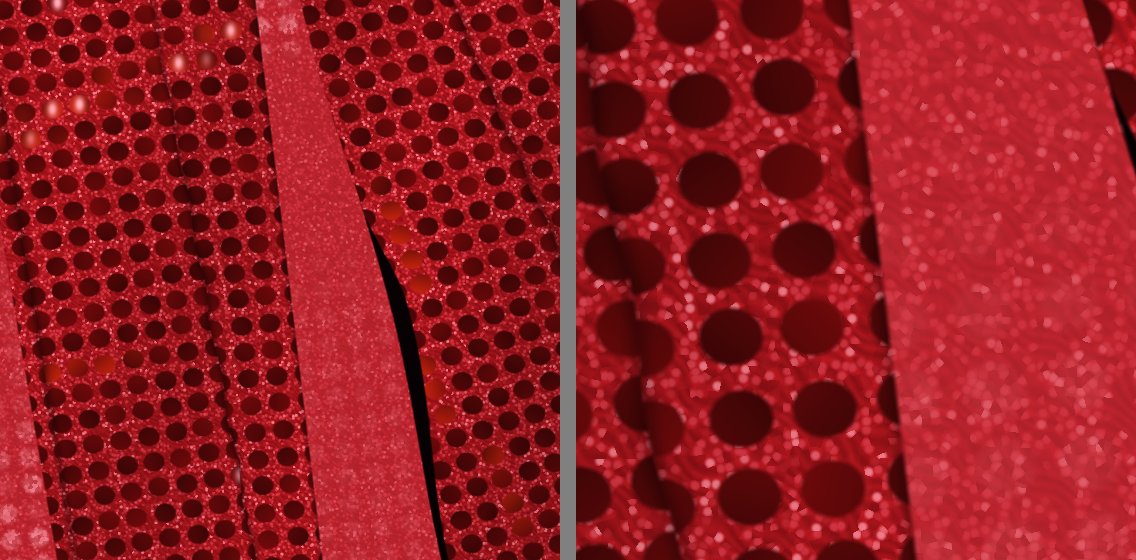
Left, the full canvas; right, a detail of the centre.
This texture is drawn by a Shadertoy shader. Its source:

```glsl
#define DARK vec3(0.24, 0.02, 0.022)
#define MAROON vec3(0.43, 0.035, 0.04)
#define DEEP vec3(0.49, 0.05, 0.07)
#define RED vec3(0.72, 0.09, 0.12)
#define ROSE vec3(0.81, 0.20, 0.25)
#define PINK vec3(0.95, 0.54, 0.59)
#define ORANGE vec3(0.74, 0.13, 0.05)
#define SEQUIN_RADIUS 0.0178
#define EDGE_SOFTNESS 0.0022
#define GRAIN 165.0

// Columns are the steps to the next sequin along a row and down a column
const mat2 LEFT_GRID = mat2(0.049, 0.0075, 0.0095, -0.0456);
const mat2 MIDDLE_GRID = mat2(0.0505, 0.0055, 0.0062, -0.0476);
const mat2 RIGHT_GRID = mat2(0.0465, 0.0148, 0.0182, -0.0436);
const vec2 MIDDLE_ORIGIN = vec2(0.406, 0.608);

float hash(vec2 p) {
    vec3 q = fract(p.xyx * 0.1031);
    q += dot(q, q.yzx + 33.33);
    return fract((q.x + q.y) * q.z);
}

float cover(float d) {
    return smoothstep(-EDGE_SOFTNESS, EDGE_SOFTNESS, d);
}

float bell(float d, float width) {
    return exp(-d * d / (width * width));
}

// Cellular noise: distance to the nearest point and its random value
vec2 cellular(vec2 p) {
    vec2 cell = floor(p), best = vec2(9.0, 0.0);
    for (int y = -1; y <= 1; y++)
    for (int x = -1; x <= 1; x++) {
        vec2 id = cell + vec2(x, y);
        vec2 point = id + vec2(hash(id), hash(id + 57.3));
        float d = distance(p, point);
        if (d < best.x) best = vec2(d, hash(id + 113.7));
    }
    return best;
}

// Knitted ground with metallic specks
vec3 cloth(vec2 p, vec2 speck) {
    float weave = 0.5 + 0.5 * sin(dot(p, vec2(430.0, 620.0))
                + 2.0 * sin(p.x * 190.0) + 2.0 * sin(p.y * 150.0));
    vec3 col = mix(DEEP, RED, 0.15 + 0.4 * weave + 0.55 * speck.y);
    float dotMask = 1.0 - smoothstep(0.2, 0.65, speck.x);
    col = mix(col, ROSE, dotMask * smoothstep(0.4, 0.65, speck.y));
    return mix(col, PINK, 0.8 * dotMask * smoothstep(0.87, 0.96, speck.y));
}

// Where the folds catch the light: x is warm, y is a white glint
vec2 shine(vec2 p) {
    float d = 1.0 - p.y;
    float upperRow = bell(d + 0.45 * p.x - 0.25, 0.032) * step(p.x, 0.45);
    float lowerRow = bell(d + 0.12 * p.x - 0.668, 0.022) * step(p.x, 0.26);
    float upperFold = bell(p.x - 0.476 - 0.565 * d, 0.025) * step(d, 0.52);
    float lowerFold = bell(p.x - 0.342 - 0.636 * d, 0.025) * step(0.6, d);
    return vec2(max(max(upperRow, lowerRow), max(upperFold, lowerFold)), upperRow);
}

// One panel of sequins: colour and coverage
vec4 sequins(vec2 p, vec2 origin, mat2 grid) {
    vec2 g = inverse(grid) * (p - origin);
    vec2 id = floor(g + 0.5);
    vec2 key = id + 40.0 + floor(origin * 100.0);
    float tint = hash(key), luck = hash(key + 19.1);
    vec2 d = grid * (g - id) + 0.003 * (vec2(tint, luck) - 0.5);
    vec2 light = shine(origin + grid * id);
    float angle = 6.2832 * luck;
    float facet = dot(d, vec2(cos(angle), sin(angle))) / SEQUIN_RADIUS;
    vec3 col = mix(DARK, MAROON, 0.7 * tint * tint + 0.2 + 0.2 * facet);
    float warm = smoothstep(0.6, 1.1, 0.65 * luck + 0.7 * light.x);
    col = mix(col, ORANGE, warm * (0.7 + 0.3 * facet));
    float glint = step(0.5, luck) * smoothstep(0.4, 0.9, light.y)
                + step(0.992, tint);
    col = mix(col, PINK + 0.15, glint * bell(length(d * vec2(1.5, 1.0)), 0.013));
    float radius = length(d * vec2(0.93, 1.05));
    return vec4(col, cover(SEQUIN_RADIUS - radius));
}

void mainImage(out vec4 fragColor, in vec2 fragCoord) {
    vec2 p = fragCoord / iResolution.y;
    float x = p.x, d = 1.0 - p.y;

    // Fold and strip edges, running down the canvas
    float pleat = 0.27 + 0.185 * d + 0.003 * sin(40.0 * d);
    float leftFold = -0.03 + 0.165 * d;
    float rightFold = 0.805 + 0.43 * d + 0.004 * sin(50.0 * d);
    float stripLeft = 0.456 + 0.12 * d;
    float stripRight = 0.547 + 0.253 * d + 0.012 * sin(6.2832 * (d - 0.3));
    float sideStrip = 0.17 * (d - 0.4);

    // Sequined panels
    vec2 speck = cellular(p * GRAIN);
    vec4 s = sequins(p, vec2(0.1706, 0.677), LEFT_GRID);
    s = mix(s, sequins(p, vec2(0.02, 0.65), LEFT_GRID), cover(leftFold - x));
    s = mix(s, sequins(p, MIDDLE_ORIGIN, MIDDLE_GRID), cover(x - pleat));
    s = mix(s, sequins(p, vec2(0.837, 0.669), RIGHT_GRID), cover(x - stripRight));
    s = mix(s, sequins(p, vec2(0.924, 0.932), RIGHT_GRID), cover(x - rightFold));
    vec3 col = mix(cloth(p, speck), s.rgb, s.a);

    // Creases and broad shading
    float crease = bell(x - pleat, 0.007) + bell(x - rightFold, 0.01)
                 + bell(x - leftFold, 0.008) + bell(x - stripLeft, 0.006);
    col *= 1.0 - 0.28 * min(crease, 1.0);
    col *= 1.0 + 0.05 * sin(9.0 * x + 3.0 * d) - 0.06 * smoothstep(0.75, 1.0, x);

    // Plain strips with the pale backs of sequins showing through
    float strip = max(cover(x - stripLeft) * cover(stripRight - x), cover(sideStrip - x));
    vec2 g = inverse(MIDDLE_GRID) * (p - MIDDLE_ORIGIN);
    vec2 id = floor(g + 0.5);
    float back = 1.0 - smoothstep(0.012, 0.022, length(MIDDLE_GRID * (g - id)));
    float pale = 0.13 * smoothstep(0.35, 0.6, d) + 0.6 * bell(d - 0.04, 0.05)
               + 0.5 * smoothstep(0.7, 0.85, d) * step(x, 0.2) * hash(id + 71.0);
    vec3 satin = mix(cloth(p, speck), mix(RED, ROSE, 0.85), 0.55);
    satin = mix(satin, PINK, back * pale * (0.4 + 1.1 * speck.y));
    col = mix(col, satin, strip);

    // Dark opening beside the strip
    float gap = 0.031 * smoothstep(0.36, 0.55, d) * (1.0 - 0.6 * smoothstep(0.6, 1.0, d));
    float opening = cover(x - stripRight) * cover(stripRight + gap - x);
    col = mix(col, vec3(0.03, 0.005, 0.01), opening * smoothstep(0.37, 0.4, d));

    fragColor = vec4(clamp(col, 0.0, 1.0), 1.0);
}
```
